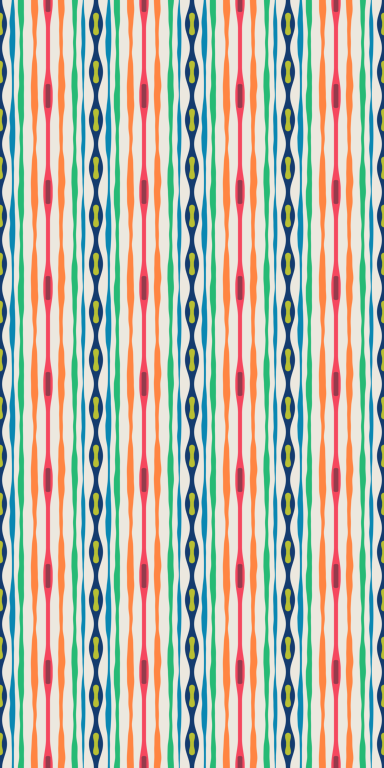
Give the GLSL for this pattern, as a Shadertoy shader.

```glsl
// Vertical hand-cut stripes: beaded navy chains, red spindles and wavy coloured strands.

const float TAU = 6.2831853;

float hash(vec2 p) {
    vec3 q = fract(vec3(p.xyx) * 0.1031);
    q += dot(q, q.yzx + 33.33);
    return fract((q.x + q.y) * q.z);
}

// Smooth noise along a stripe, periodic over one tile, in -1..1
float wobble(float y, float seed) {
    float cells = 9.0;
    float t = fract(y) * cells;
    float i = floor(t);
    float a = hash(vec2(i, seed));
    float b = hash(vec2(mod(i + 1.0, cells), seed));
    return mix(a, b, smoothstep(0.0, 1.0, t - i)) * 2.0 - 1.0;
}

// Signed distance to a strand whose two edges waver independently
float strand(float x, float y, float halfWidth, float seed) {
    float edgeSeed = seed + (x > 0.0 ? 0.5 : 0.0);
    return abs(x) - halfWidth - 0.006 * wobble(y, edgeSeed * 14.0);
}

float swell(float y, float peak) {
    return cos(TAU * (y - peak));
}

float roundedBox(vec2 p, vec2 halfSize, float radius) {
    vec2 q = abs(p) - halfSize + radius;
    return length(max(q, 0.0)) + min(max(q.x, q.y), 0.0) - radius;
}

// Capsule pinched at its middle
float bead(vec2 p) {
    float radius = mix(0.020, 0.030, smoothstep(0.015, 0.075, abs(p.y)));
    p.y -= clamp(p.y, -0.087, 0.087);
    return length(p) - radius;
}

void paint(inout vec3 base, vec3 ink, float dist, float aa) {
    base = mix(base, ink, smoothstep(aa, -aa, dist));
}

void mainImage(out vec4 fragColor, in vec2 fragCoord) {
    // Four square tiles across, measured down from the top edge
    vec2 p = vec2(fragCoord.x, iResolution.y - fragCoord.y) * 4.0 / iResolution.x;
    float aa = 3.0 / iResolution.x;
    float x = fract(p.x + 0.5) - 0.5;
    float y = fract(p.y);
    vec3 color = vec3(0.925, 0.910, 0.875);

    // Paired strands on each side of the navy chain
    for (float side = -1.0; side < 2.0; side += 2.0) {
        float seed = 3.0 + side;
        float orange = strand(x - side * 0.361, y, 0.027 + 0.010 * swell(y, 0.95), seed);
        float green = strand(x - side * 0.222, y, 0.023 + 0.008 * swell(y, 0.04 * side), seed + 5.0);
        float blueWidth = 0.018 + 0.003 * side + (0.009 + 0.002 * side) * swell(y, 0.38);
        float blue = strand(x - side * 0.132, y, blueWidth, seed + 10.0);
        paint(color, vec3(1.00, 0.52, 0.26), orange, aa);
        paint(color, vec3(0.15, 0.73, 0.46), green, aa);
        paint(color, vec3(0.04, 0.53, 0.70), blue, aa);
    }

    // Red spindle with a dark core at the tile's horizontal edges
    vec2 spindle = vec2(fract(p.x) - 0.5, fract(p.y + 0.5) - 0.5);
    float lens = smoothstep(0.30, 0.03, abs(spindle.y));
    paint(color, vec3(0.96, 0.28, 0.37), abs(spindle.x) - mix(0.021, 0.049, lens), aa);
    paint(color, vec3(0.58, 0.23, 0.30), roundedBox(spindle, vec2(0.025, 0.125), 0.018), aa);

    // Navy chain with two olive beads per tile
    float bulge = 0.5 - 0.5 * cos(2.0 * TAU * y);
    paint(color, vec3(0.08, 0.23, 0.43), abs(x) - mix(0.022, 0.073, bulge), aa);
    vec2 beadPos = vec2(x, (fract(p.y * 2.0) - 0.5) * 0.5);
    paint(color, vec3(0.72, 0.75, 0.20), bead(beadPos), aa);

    fragColor = vec4(color, 1.0);
}
```
